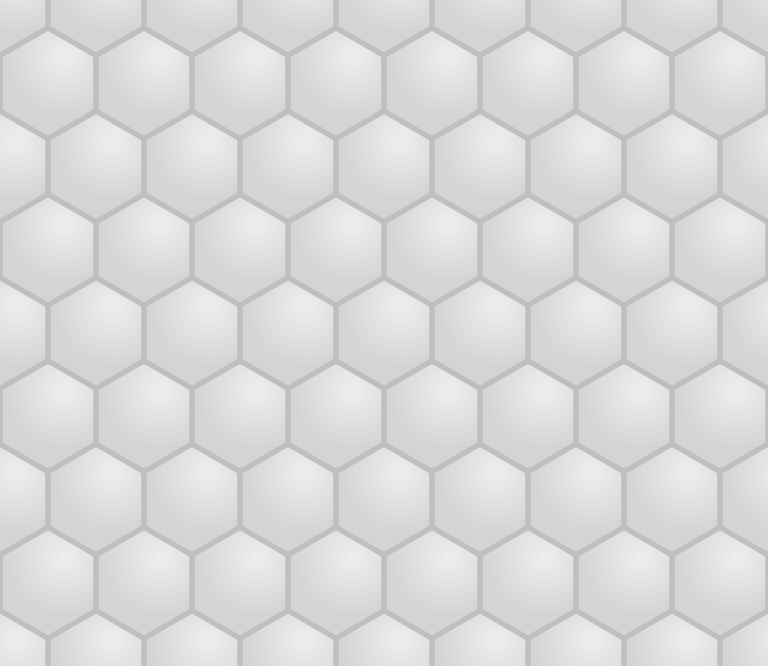
Reproduce this pattern procedurally as a Shadertoy shader.

```glsl
// Signed distance to a hexagon with vertical left and right sides
float hexagonDistance(vec2 p, float apothem) {
    const vec2 slantNormal = vec2(0.5, 0.8660254);
    p = abs(p);
    // Fold the slanted side onto the vertical one
    vec2 slant = vec2(-slantNormal.y, slantNormal.x);
    p -= 2.0 * min(dot(slant, p.yx), 0.0) * slant.yx;
    float halfSide = apothem * 0.57735;
    p -= vec2(apothem, clamp(p.y, -halfSide, halfSide));
    return length(p) * sign(p.x);
}

// Offset from the centre of the nearest hexagonal cell
vec2 hexagonCell(vec2 p) {
    vec2 pitch = vec2(1.0, 1.7320508);
    vec2 evenRow = mod(p + 0.5 * pitch, pitch) - 0.5 * pitch;
    vec2 oddRow = mod(p, pitch) - 0.5 * pitch;
    return dot(evenRow, evenRow) < dot(oddRow, oddRow) ? evenRow : oddRow;
}

void mainImage(out vec4 fragColor, in vec2 fragCoord) {
    // Eight cells across and eight staggered rows
    vec2 cell = hexagonCell(fragCoord / iResolution.xy * vec2(8.0, 6.9282032));
    float pixel = 8.0 / iResolution.x;

    // Tile with slightly rounded corners
    float tileDistance = hexagonDistance(cell, 0.442) - 0.03;
    float tileMask = 1.0 - smoothstep(-0.5 * pixel, 0.5 * pixel, tileDistance);

    // Soft highlight towards the upper right
    float falloff = clamp(length(cell - vec2(0.17, 0.27)) / 0.63, 0.0, 1.0);
    float tileShade = mix(0.935, 0.83, falloff);

    fragColor = vec4(vec3(mix(0.75, tileShade, tileMask)), 1.0);
}
```
